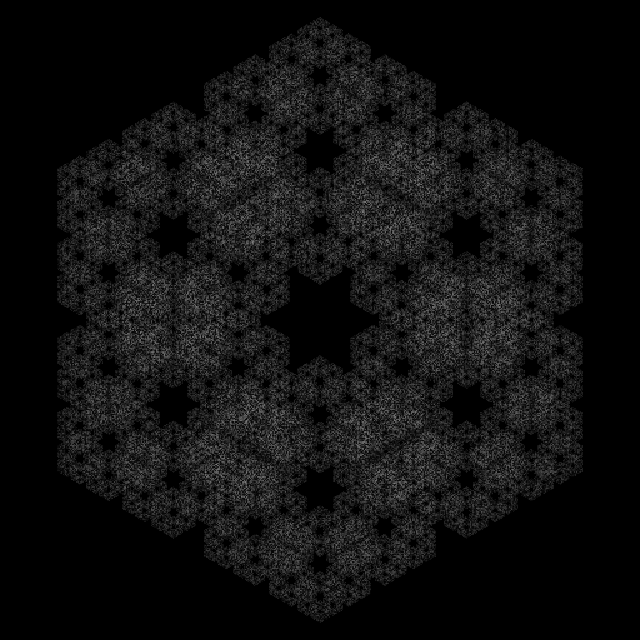
A Shadertoy shader for this pattern:

```glsl
// Grainy dust of a six-cornered fractal: overlapping hexagon copies around star-shaped holes.

const float RADIUS = 0.474;   // centre to corner, in canvas heights
const float RATIO = 0.442;    // size of each copy within its parent
const int DEPTH = 6;
const int STACK_SIZE = 24;
const float GRAIN_CELLS = 512.0;

// Signed distance to a pointy-top hexagon with unit corner radius
float hexagon(vec2 p) {
    p = abs(p);
    return max(p.x, 0.5 * p.x + 0.8660254 * p.y) - 0.8660254;
}

vec2 corner(int index) {
    float angle = radians(30.0 + 60.0 * float(index));
    return vec2(cos(angle), sin(angle));
}

float hash(vec2 cell) {
    vec3 q = fract(vec3(cell.xyx) * 0.1031);
    q += dot(q, q.yzx + 33.33);
    return fract((q.x + q.y) * q.z);
}

// Counts the smallest copies that cover p, walking the tree depth first
float countCopies(vec2 p, float softness) {
    if (hexagon(p) > 0.0) return 0.0;
    vec3 stack[STACK_SIZE];   // xy: local position, z: level
    stack[0] = vec3(p, 0.0);
    int top = 1;
    float total = 0.0;
    for (int visit = 0; visit < 256; visit++) {
        if (top == 0) break;
        top--;
        vec3 node = stack[top];
        bool isLeaf = int(node.z) == DEPTH - 1;
        for (int i = 0; i < 6; i++) {
            vec2 local = (node.xy - (1.0 - RATIO) * corner(i)) / RATIO;
            float edge = hexagon(local);
            if (isLeaf) {
                total += 1.0 - smoothstep(-softness, softness, edge);
            } else if (edge < 0.0 && top < STACK_SIZE) {
                stack[top] = vec3(local, node.z + 1.0);
                top++;
            }
        }
    }
    return total;
}

void mainImage(out vec4 fragColor, in vec2 fragCoord) {
    float size = min(iResolution.x, iResolution.y);
    vec2 uv = (fragCoord - 0.5 * iResolution.xy) / size;

    // Overlaps pile up, so compress the count into brightness
    float leafSize = RADIUS * pow(RATIO, float(DEPTH));
    float softness = 0.5 / (size * leafSize);
    float copies = countCopies(uv / RADIUS, softness);
    float brightness = 0.08 * sqrt(copies);

    // Fine random grain
    float grain = mix(0.1, 1.9, hash(floor((uv + 0.5) * GRAIN_CELLS)));
    fragColor = vec4(vec3(brightness * grain), 1.0);
}
```
